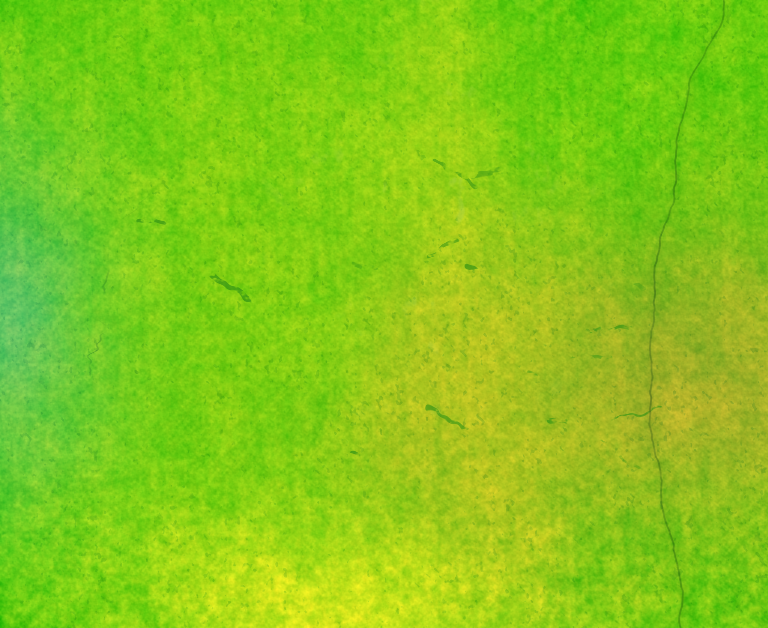
Write a Shadertoy shader that draws this texture.

```glsl
// Weathered lime plaster: broad washes of green, yellow, olive and teal,
// roughened by layered value noise and faint vertical streaks, then marked
// with fine speckles, broken scratches, pale scuffs and wandering cracks.

float hash(vec2 p) {
    return fract(sin(dot(p, vec2(127.1, 311.7))) * 43758.5453);
}

float noise(vec2 p) {
    vec2 cell = floor(p), f = fract(p);
    f = f * f * (3.0 - 2.0 * f);
    float low = mix(hash(cell), hash(cell + vec2(1, 0)), f.x);
    float high = mix(hash(cell + vec2(0, 1)), hash(cell + vec2(1, 1)), f.x);
    return mix(low, high, f.y);
}

// Layered noise, centred on zero.
float fbm(vec2 p, int octaves) {
    float sum = 0.0, amp = 0.5;
    for (int i = 0; i < octaves; i++) {
        sum += amp * (noise(p) - 0.5);
        p = mat2(1.6, 1.2, -1.2, 1.6) * p + 17.3;
        amp *= 0.6;
    }
    return sum;
}

// Soft elliptical patch of colour.
float patchMask(vec2 uv, vec2 centre, vec2 size) {
    vec2 d = (uv - centre) / size;
    return exp(-dot(d, d));
}

float segment(vec2 p, vec2 a, vec2 b) {
    vec2 ap = p - a, ab = b - a;
    return length(ap - ab * clamp(dot(ap, ab) / dot(ab, ab), 0.0, 1.0));
}

float line(float dist, float width, float soft) {
    return 1.0 - smoothstep(width, width + soft, dist);
}

// Large washes of pigment, uv running from 0 to 1.
vec3 washes(vec2 uv) {
    vec3 green = vec3(0.39, 0.80, 0.05);
    vec3 lime = vec3(0.60, 0.83, 0.08);
    vec3 olive = vec3(0.65, 0.69, 0.16);
    vec3 ochre = vec3(0.72, 0.77, 0.13);
    vec3 yellow = vec3(0.86, 0.91, 0.11);
    vec3 teal = vec3(0.38, 0.77, 0.41);
    vec3 col = green;
    col = mix(col, lime, 0.65 * patchMask(uv, vec2(0.34, 0.50), vec2(0.28, 0.50)));
    col = mix(col, lime + vec3(0.05, 0.01, 0.01), 0.9 * patchMask(uv, vec2(0.57, 0.74), vec2(0.10, 0.30)));
    col = mix(col, olive, 0.97 * patchMask(uv, vec2(0.90, 0.39), vec2(0.34, 0.27)));
    col = mix(col, ochre, 0.85 * patchMask(uv, vec2(0.62, 0.28), vec2(0.15, 0.27)));
    col = mix(col, yellow, 0.9 * patchMask(uv, vec2(0.42, 0.03), vec2(0.23, 0.13)));
    col = mix(col, teal, 0.95 * patchMask(uv, vec2(-0.03, 0.50), vec2(0.16, 0.27)));
    col = mix(col, green, 0.45 * patchMask(uv, vec2(0.39, 0.46), vec2(0.10, 0.16)));
    return mix(col, green, 0.6 * patchMask(uv, vec2(0.78, 0.82), vec2(0.13, 0.16)));
}

// Short broken strokes strewn over the middle of the wall.
float scratches(vec2 p, float aspect, float soft) {
    float mark = 0.0;
    vec2 bent = p + 0.016 * vec2(fbm(p * 45.0, 2), fbm(p * 45.0 + 9.0, 2));
    float broken = smoothstep(-0.08, 0.10, fbm(p * vec2(60, 90), 3));
    for (int i = 0; i < 18; i++) {
        float k = float(i);
        vec2 spot = vec2(hash(vec2(k, 1.7)), hash(vec2(k, 5.3)));
        vec2 start = mix(vec2(0.16, 0.20), vec2(0.82, 0.80), spot) * vec2(aspect, 1.0);
        float angle = mix(-0.7, 0.5, hash(vec2(k, 8.1)));
        float len = mix(0.015, 0.085, hash(vec2(k, 2.9)));
        float width = mix(0.0004, 0.0035, hash(vec2(k, 4.4)));
        float d = segment(bent, start, start + len * vec2(cos(angle), sin(angle)));
        mark = max(mark, line(d, width, soft) * mix(0.4, 1.0, hash(vec2(k, 6.6))));
    }
    return mark * broken;
}

void mainImage(out vec4 fragColor, in vec2 fragCoord) {
    vec2 uv = fragCoord / iResolution.xy;
    float aspect = iResolution.x / iResolution.y;
    vec2 p = uv * vec2(aspect, 1.0);
    float soft = max(0.002, 1.2 / iResolution.y);

    // Pigment with ragged borders.
    vec2 warp = vec2(fbm(p * 6.0, 4), fbm(p * 6.0 + 31.0, 4));
    vec3 col = washes(uv + 0.10 * warp);

    // Blotches, vertical streaks and fine grain mostly shift red.
    float blotch = fbm(p * 14.0, 5);
    float streak = fbm(p * vec2(70, 7), 3);
    float flakes = fbm(p * 65.0 + 4.0, 3);
    float grain = fbm(p * 210.0, 2);
    float lowEdge = 1.0 - smoothstep(0.05, 0.32, uv.y);
    col += vec3(0.22, 0.05, 0.03) * blotch + vec3(0.13, 0.03, 0.02) * streak;
    col += vec3(0.22, 0.07, 0.04) * flakes * (1.0 + lowEdge);
    col += vec3(0.20, 0.13, 0.06) * grain;

    // Dark pinholes and pale scuffs.
    float pits = smoothstep(0.17, 0.30, fbm(p * vec2(150, 120) + 50.0, 2) + 0.25 * blotch);
    col = mix(col, col * vec3(0.68, 0.86, 0.9), 0.6 * pits);
    float scuffs = smoothstep(0.20, 0.34, fbm(p * vec2(26, 20) + 80.0, 4));
    col = mix(col, vec3(0.66, 0.82, 0.30), 0.4 * scuffs * patchMask(uv, vec2(0.57, 0.65), vec2(0.2, 0.3)));

    // Scratches stained deep green.
    col = mix(col, vec3(0.20, 0.58, 0.08), 0.75 * scratches(p, aspect, soft));

    // Long crack on the right with a shaded lip, and a faint one on the left.
    float wobble = 0.016 * fbm(vec2(uv.y * 16.0, 3.0), 4);
    float crackX = 0.872 - 0.025 * sin(6.0 * uv.y - 0.9) + 0.05 * smoothstep(0.85, 1.0, uv.y) + wobble;
    float side = (uv.x - crackX) * aspect;
    float crack = line(abs(side), 0.0005, soft) * (0.65 + 0.7 * fbm(p * 30.0, 2));
    float lip = exp(-abs(side) * 110.0);
    col *= 1.0 - vec3(0.34, 0.25, 0.2) * crack - vec3(0.09, 0.05, 0.03) * lip;
    float faintX = 0.16 + 0.03 * sin(uv.y * 11.0) + 0.12 * fbm(vec2(uv.y * 12.0, 9.0), 4);
    float faint = line(abs(uv.x - faintX) * aspect, 0.0004, soft) * smoothstep(-0.05, 0.15, fbm(p * 18.0, 3));
    col *= 1.0 - vec3(0.25, 0.15, 0.05) * faint * patchMask(uv, vec2(0.16, 0.42), vec2(0.3, 0.22));

    fragColor = vec4(clamp(col, 0.0, 1.0), 1.0);
}
```
